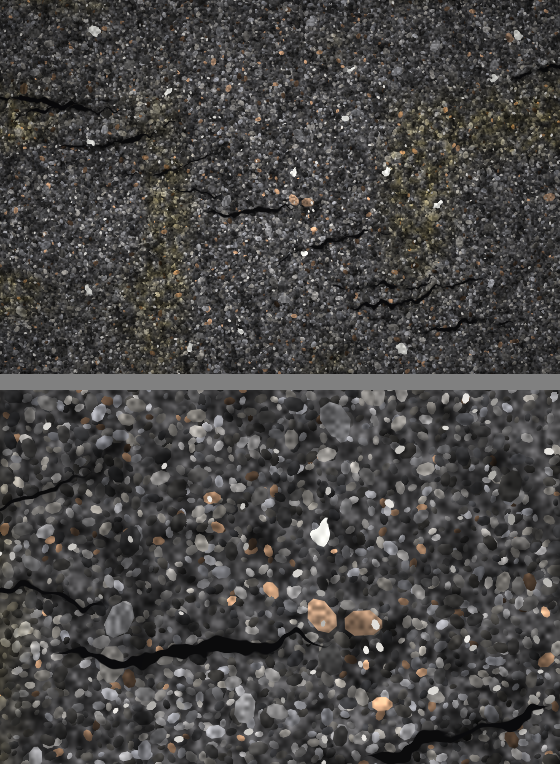
Top: the whole. Bottom: its middle third, enlarged.
Write a WebGL 1 fragment shader that draws this texture.

```glsl
precision highp float;
// Weathered dark asphalt with packed grit, thin cracks and pale lichen spots.
uniform vec2 u_resolution;

float hash(vec2 p) {
  vec3 q = fract(p.xyx * 0.1031);
  q += dot(q, q.yzx + 33.33);
  return fract((q.x + q.y) * q.z);
}

vec2 hash2(vec2 p) {
  return vec2(hash(p), hash(p + 71.7));
}

float noise(vec2 p) {
  vec2 i = floor(p), f = fract(p);
  f = f * f * (3.0 - 2.0 * f);
  return mix(mix(hash(i), hash(i + vec2(1, 0)), f.x),
             mix(hash(i + vec2(0, 1)), hash(i + vec2(1, 1)), f.x), f.y);
}

// Scattered angular stones: x = shade, y = tint, z = light, w = coverage.
vec4 stones(vec2 p, float scale, float share, float size) {
  vec2 q = p * scale, cell = floor(q);
  float soft = 0.6 * scale / u_resolution.y;
  vec4 top = vec4(0.0);
  for (int j = -1; j <= 1; j++) {
    for (int i = -1; i <= 1; i++) {
      vec2 id = cell + vec2(i, j);
      vec2 seed = id + scale * 3.0;
      if (hash(seed + 19.0) > share) continue;
      vec2 shape = hash2(seed + 133.0);
      vec2 offset = q - id - 0.15 - 0.7 * hash2(seed);
      float turn = 6.283 * shape.x, c = cos(turn), s = sin(turn);
      vec2 d = mat2(c, s, -s, c) * offset;
      float radius = size * (0.45 + 0.55 * shape.y);
      float reach = max(max(abs(d.x) * 0.9, abs(d.y) * 1.35),
                        max(dot(d, vec2(0.8, 0.9)), dot(abs(d), vec2(0.65, 0.85))));
      float cover = 1.0 - smoothstep(-soft, soft, reach - radius);
      float light = dot(offset, vec2(-0.5, 0.8)) / radius;
      if (cover > top.w) top = vec4(hash2(seed + 241.0), light, cover);
    }
  }
  return top;
}

vec3 stoneColor(vec4 stone) {
  float grey = 0.13 + 0.42 * pow(stone.x, 1.5) + 0.06 * stone.z;
  vec3 tint = mix(vec3(0.98, 0.99, 1.04), vec3(1.03, 1.0, 0.95), stone.y);
  tint = mix(tint, vec3(1.3, 1.02, 0.8), step(0.95, stone.y));
  return grey * tint;
}

// Broken, nearly level cracks: x = dark gap, y = worn shadow around it.
vec2 cracks(vec2 p) {
  vec2 result = vec2(0.0);
  float soft = 0.8 / u_resolution.y;
  for (int i = 0; i < 11; i++) {
    float n = float(i);
    vec2 r = hash2(vec2(n * 7.0 + 3.0, 12.0));
    vec2 center = vec2(1.5 * fract(n * 0.618 + 0.12), fract(n * 0.382 + 0.72));
    center.y = 0.12 + 0.78 * center.y + 0.06 * (r.y - 0.5);
    float halfLength = 0.08 + 0.17 * r.x * r.x;
    float x = p.x - center.x, along = x / halfLength;
    if (abs(along) > 1.0) continue;
    float path = center.y + (r.y - 0.4) * 0.35 * x
      + 0.05 * (noise(vec2(p.x * 11.0, n * 5.0)) - 0.5)
      + 0.018 * (noise(vec2(p.x * 42.0, n * 9.0)) - 0.5)
      + 0.008 * (noise(p * 110.0) - 0.5);
    float taper = 1.0 - along * along;
    float width = (0.003 + 0.005 * r.x) * taper
      * smoothstep(0.1, 0.75, noise(vec2(p.x * 28.0, n * 3.0 + 40.0)));
    float d = abs(p.y - path);
    float gap = (1.0 - smoothstep(width - soft, width + soft, d))
      * smoothstep(0.0, 0.0015, width);
    float worn = taper * (1.0 - smoothstep(0.0, 0.016, d));
    result = max(result, vec2(gap, worn));
  }
  return result;
}

void main() {
  vec2 p = gl_FragCoord.xy / u_resolution.y;
  vec2 uv = gl_FragCoord.xy / u_resolution;

  // Tar binder and three sizes of grit
  float binder = 0.22 + 0.2 * (noise(p * 170.0) - 0.5) + 0.12 * (noise(p * 65.0) - 0.5);
  vec3 color = binder * vec3(1.0, 0.99, 1.01);
  vec4 fine = stones(p, 110.0, 0.8, 0.6);
  vec4 medium = stones(p, 60.0, 0.5, 0.5);
  vec4 coarse = stones(p, 27.0, 0.13, 0.42);
  color = mix(color, stoneColor(fine), fine.w);
  color = mix(color, stoneColor(medium), medium.w);
  color = mix(color, stoneColor(coarse) * 0.85 + 0.06, coarse.w);

  // Pits, rough grain and faint moss
  color *= 0.6 + 0.4 * smoothstep(0.12, 0.42, noise(p * 48.0 + 9.0));
  color *= 0.72 + 0.6 * noise(p * 235.0);
  float moss = smoothstep(0.62, 0.9, noise(p * 4.5 + 3.0)) * noise(p * 60.0 + 5.0);
  color *= mix(vec3(1.0), vec3(1.04, 0.97, 0.66), moss);

  // Pale mineral flecks
  vec4 fleck = stones(p + 0.37, 85.0, 0.05, 0.38);
  color = mix(color, (0.5 + 0.3 * fleck.x) * vec3(1.01, 1.0, 0.98), fleck.w);

  vec2 crack = cracks(p);
  color *= 1.0 - 0.45 * crack.y;
  color = mix(color, vec3(0.035, 0.035, 0.04), crack.x);

  // Ragged lichen spots
  vec2 ragged = p + 0.013 * (vec2(noise(p * 95.0), noise(p * 95.0 + 31.0)) - 0.5);
  vec4 lichen = stones(ragged, 7.0, 0.26, 0.11);
  float crust = 0.66 + 0.28 * noise(p * 150.0 + 17.0);
  color = mix(color, crust * vec3(1.0, 1.0, 0.98), lichen.w);

  // Broad unevenness and darker corners
  vec2 fromCenter = uv - 0.5;
  color *= (1.14 - 0.75 * dot(fromCenter, fromCenter)) * (0.9 + 0.2 * noise(p * 5.0));
  gl_FragColor = vec4(clamp(color, 0.0, 1.0), 1.0);
}
```
